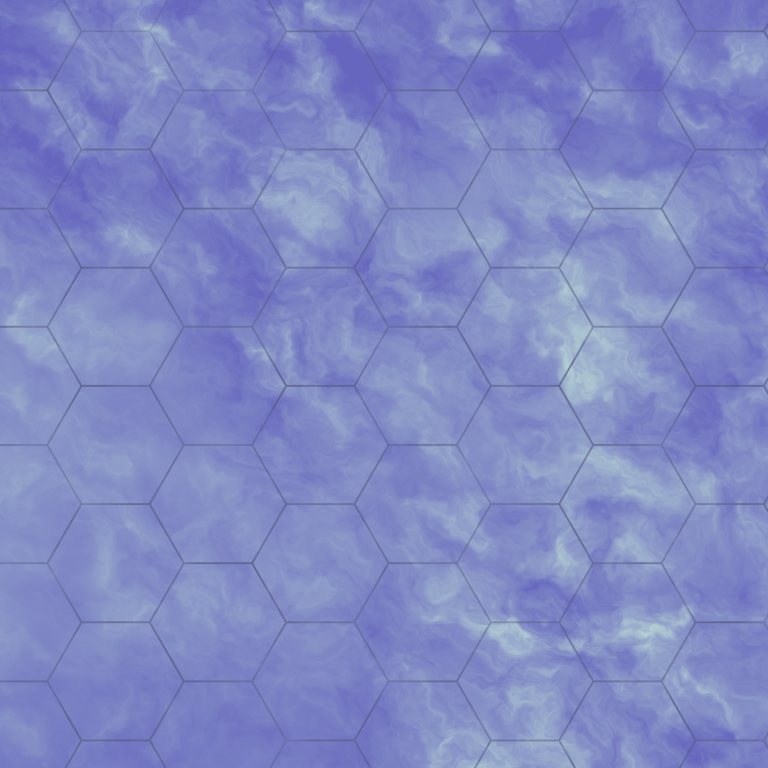
Reproduce this pattern procedurally as a WebGL 1 fragment shader.

```glsl
precision highp float;

// Flat-topped hexagonal tiles with thin worn grey joints over mottled
// periwinkle stone. The stone is warped fractal noise whose strength varies
// across the canvas; the joints come from a hexagon distance function.

uniform vec2 u_resolution;

const float TILE_HEIGHT = 0.1539;
const vec2 TILE_CENTER = vec2(0.1505, 0.4206);
const float JOINT_HALF_WIDTH = 0.0012;

const vec3 DEEP_BLUE = vec3(0.40, 0.40, 0.745);
const vec3 PALE_MINT = vec3(0.68, 0.78, 0.82);
const vec3 JOINT_GREY = vec3(0.34, 0.36, 0.52);

float hash(vec2 p) {
  vec3 q = fract(vec3(p.xyx) * 0.1031);
  q += dot(q, q.yzx + 33.33);
  return fract((q.x + q.y) * q.z);
}

float valueNoise(vec2 p) {
  vec2 cell = floor(p);
  vec2 f = fract(p);
  f = f * f * (3.0 - 2.0 * f);
  float low = mix(hash(cell), hash(cell + vec2(1.0, 0.0)), f.x);
  float high = mix(hash(cell + vec2(0.0, 1.0)), hash(cell + 1.0), f.x);
  return mix(low, high, f.y);
}

// Fractal noise, centred on zero
float fbm(vec2 p) {
  float sum = 0.0;
  float total = 0.0;
  float amplitude = 1.0;
  for (int i = 0; i < 5; i++) {
    sum += amplitude * (valueNoise(p) - 0.5);
    total += amplitude;
    amplitude *= 0.6;
    p = mat2(1.6, 1.2, -1.2, 1.6) * p + 17.3;
  }
  return sum / total;
}

float glow(vec2 p, vec2 center, float radius) {
  vec2 d = (p - center) / radius;
  return exp(-dot(d, d));
}

// xy: tile centre in tile heights, z: distance to the nearest joint
vec3 hexTile(vec2 p) {
  vec2 period = vec2(1.7320508, 1.0);
  vec2 a = mod(p + 0.5 * period, period) - 0.5 * period;
  vec2 b = mod(p, period) - 0.5 * period;
  vec2 local = dot(a, a) < dot(b, b) ? a : b;
  vec2 side = abs(local);
  float reach = max(side.y, dot(side, vec2(0.8660254, 0.5)));
  return vec3(p - local, 0.5 - reach);
}

// Lightness of the stone: 0 is deep blue, 1 is pale mint
float stoneTone(vec2 p) {
  // Broad clouds, darker along the top, with three pale drifts
  float broad = 0.65 * fbm(p * 3.5 + 41.0);
  broad -= 0.16 * smoothstep(0.6, 1.0, p.y);
  broad += 0.22 * glow(p, vec2(0.12, 0.92), 0.12);
  broad += 0.17 * glow(p, vec2(0.72, 0.57), 0.16);
  broad += 0.13 * glow(p, vec2(0.76, 0.23), 0.15);

  // Fine wisps stretched along a falling diagonal, calm at lower left
  vec2 along = vec2(0.8 * p.x - 0.6 * p.y, 0.6 * p.x + 0.8 * p.y);
  vec2 warp = vec2(fbm(p * 9.0 + 5.0), fbm(p * 9.0 + 63.0));
  float wisps = fbm(along * vec2(14.0, 22.0) + 2.5 * warp + 90.0);
  float rough = mix(0.35, 1.0, smoothstep(0.2, 0.75, p.x + 0.6 * p.y));
  rough *= 0.9 + 1.4 * fbm(p * 5.0 + 23.0);
  return 0.32 + broad + rough * (1.15 * wisps + 2.2 * wisps * max(wisps, 0.0));
}

void main() {
  float pixel = 1.0 / min(u_resolution.x, u_resolution.y);
  vec2 p = gl_FragCoord.xy * pixel;
  vec3 tile = hexTile((p - TILE_CENTER) / TILE_HEIGHT);

  // Stone with a slight shift from tile to tile
  vec2 tileId = floor(tile.xy * vec2(1.1547005, 2.0) + 0.5);
  float tone = stoneTone(p) + 0.05 * (hash(tileId + 50.0) - 0.5);
  vec3 color = mix(DEEP_BLUE, PALE_MINT, clamp(tone, 0.0, 1.15));

  // Joints, worn unevenly and fainter toward the top
  float edge = tile.z * TILE_HEIGHT;
  float blur = max(0.75 * pixel, 0.0008);
  float joint = 1.0 - smoothstep(JOINT_HALF_WIDTH - blur, JOINT_HALF_WIDTH + blur, edge);
  float wear = 0.58 + 0.9 * fbm(p * 16.0 + 7.0) - 0.12 * smoothstep(0.6, 1.0, p.y);
  color = mix(color, JOINT_GREY, joint * clamp(wear, 0.25, 0.8));

  gl_FragColor = vec4(color, 1.0);
}
```
